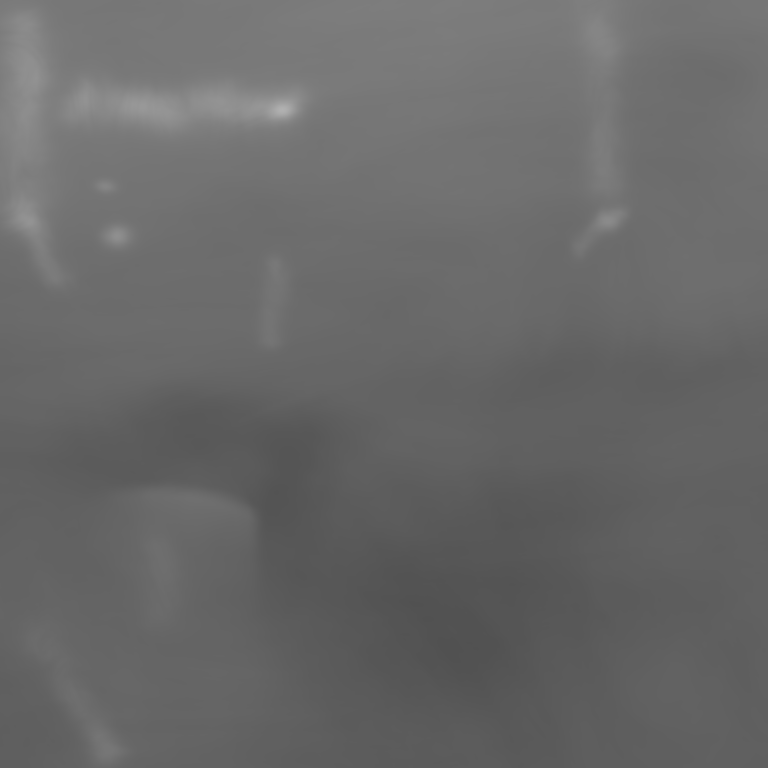
Reproduce this texture procedurally as a three.js fragment shader.

```glsl
varying vec2 vUv;

// Layered, rotated and warped sines: soft cloud in about -1..1
float cloud(vec2 p, float seed) {
  mat2 turn = mat2(0.8, 0.6, -0.6, 0.8);
  float sum = 0.0;
  float amp = 0.5;
  p += seed * vec2(1.7, 2.9);
  for (int i = 0; i < 6; i++) {
    p = turn * p * 1.65 + seed;
    p += 0.75 * sin(p.yx * 0.8 + seed);
    sum += amp * sin(p.x) * sin(p.y + 0.6 * sin(p.x * 0.7));
    amp *= 0.62;
  }
  return sum;
}

// Soft elliptical patch
float patchAt(vec2 p, vec2 centre, vec2 size) {
  vec2 q = (p - centre) / size;
  return exp(-dot(q, q));
}

// Soft strand around the segment a-b
float strand(vec2 p, vec2 a, vec2 b, float width) {
  vec2 along = b - a;
  float t = clamp(dot(p - a, along) / dot(along, along), 0.0, 1.0);
  float d = length(p - a - along * t) / width;
  return exp(-d * d);
}

// Arched veil, crisp on its upper rim and fading downwards
float veil(vec2 p, float peak, float left, float right) {
  float x = p.x - mix(left, right, 0.5);
  float depth = peak - 1.6 * x * x - 0.08 * x - p.y;
  float span = smoothstep(left, left + 0.12, p.x)
             * (1.0 - smoothstep(right - 0.02, right + 0.01, p.x));
  return span * smoothstep(-0.012, 0.014, depth) * exp(-max(depth, 0.0) / 0.045);
}

// Broad light and dark masses
float masses(vec2 p) {
  float tone = mix(0.362, 0.462, smoothstep(0.2, 0.95, p.y));
  tone += 0.035 * patchAt(p, vec2(0.15, 0.12), vec2(0.25, 0.24));
  tone += 0.025 * patchAt(p, vec2(0.95, 0.15), vec2(0.20, 0.20));
  tone += 0.020 * patchAt(p, vec2(0.60, 1.00), vec2(0.25, 0.12));
  tone -= 0.045 * patchAt(p, vec2(0.60, 0.22), vec2(0.22, 0.17));
  tone -= 0.050 * patchAt(p, vec2(0.24, 0.42), vec2(0.14, 0.06));
  tone -= 0.035 * patchAt(p, vec2(0.38, 0.36), vec2(0.05, 0.08));
  tone -= 0.025 * patchAt(p, vec2(0.80, 0.51), vec2(0.28, 0.05));
  tone -= 0.030 * patchAt(p, vec2(0.90, 0.88), vec2(0.12, 0.10));
  return tone;
}

// Pale wisps, broken up by a ragged mask
float wisps(vec2 p, float ragged) {
  float light = 0.09 * strand(p, vec2(0.11, 0.87), vec2(0.38, 0.855), 0.028);
  light += 0.08 * strand(p, vec2(0.03, 0.95), vec2(0.025, 0.72), 0.032);
  light += 0.05 * strand(p, vec2(0.03, 0.72), vec2(0.07, 0.65), 0.016);
  light += 0.05 * strand(p, vec2(0.765, 1.0), vec2(0.79, 0.77), 0.026);
  light += 0.05 * strand(p, vec2(0.76, 0.68), vec2(0.81, 0.73), 0.013);
  light += 0.04 * strand(p, vec2(0.36, 0.65), vec2(0.35, 0.56), 0.015);
  light += 0.05 * strand(p, vec2(0.06, 0.16), vec2(0.13, 0.01), 0.022);
  light += 0.03 * strand(p, vec2(0.20, 0.29), vec2(0.21, 0.22), 0.026);
  return light * ragged;
}

// Small bright knots
float knots(vec2 p) {
  float light = 0.14 * patchAt(p, vec2(0.37, 0.855), vec2(0.018, 0.012));
  light += 0.12 * patchAt(p, vec2(0.152, 0.693), vec2(0.017, 0.012));
  light += 0.07 * patchAt(p, vec2(0.137, 0.755), vec2(0.014, 0.009));
  light += 0.06 * patchAt(p, vec2(0.795, 0.717), vec2(0.014, 0.012));
  return light;
}

// Faint slanting fibres, strongest towards the bottom
float fibres(vec2 p) {
  vec2 slanted = vec2(p.x * 0.8 + p.y * 0.6, p.y * 0.8 - p.x * 0.6);
  return cloud(slanted * vec2(11.0, 4.0), 4.3) * (1.0 - smoothstep(0.1, 0.55, p.y));
}

void main() {
  vec2 p = vUv;
  vec2 drift = vec2(cloud(p * 7.0, 1.3), cloud(p * 7.0, 2.6));
  vec2 bent = p + 0.017 * drift;
  float ragged = clamp(0.9 + 0.7 * cloud(p * 13.0, 5.1), 0.25, 1.6);

  float tone = masses(p + 0.035 * drift);
  tone += 0.017 * cloud(p * vec2(2.2, 4.2), 3.7);
  tone += 0.010 * cloud(p * vec2(6.0, 13.0), 6.2);
  tone += 0.010 * fibres(p);
  tone += wisps(bent, ragged) + knots(p + 0.008 * drift);
  tone += 0.075 * veil(p + 0.006 * drift, 0.365, 0.1, 0.345);

  gl_FragColor = vec4(vec3(tone), 1.0);
}
```
